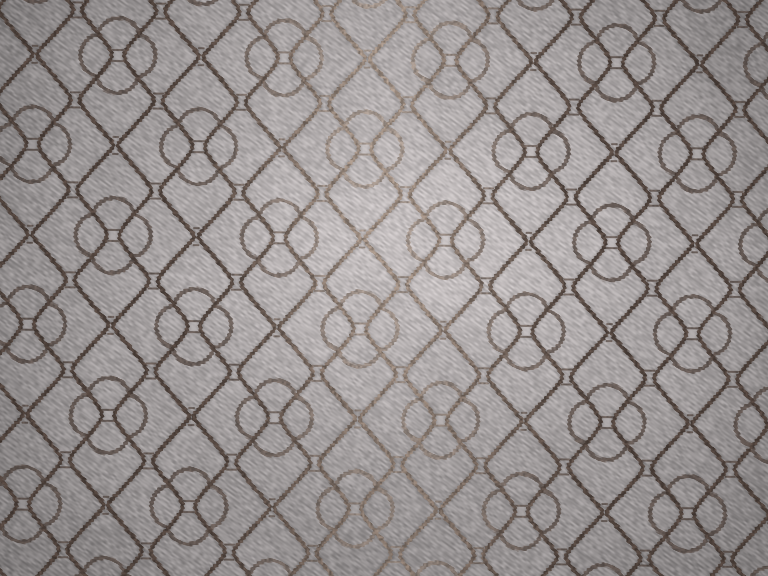
This pattern is drawn by a Shadertoy shader. Its source:

```glsl
// Woven satin with a lattice of pinched diagonal cords and four-lobed rosettes.
// The nearest crossing is found on a staggered grid and each crossing opens into
// a hyperbolic neck; twill threads, stitch noise and a soft sheen finish the cloth.

const float UNITS = 576.0;                  // design units per canvas height
const vec2  ORIGIN = vec2(-24.0, -41.0);    // one rosette, from the canvas centre
const vec2  SKEW = vec2(-0.027, 0.0144);    // slight turn of the cloth
const vec2  STEP = vec2(41.57, 45.0);       // half spacing of cord crossings
const float CORD_HALF = 1.95;
const float PETAL_OFFSET = 16.0;
const float PETAL_RADIUS = 21.5;
const float PETAL_HALF = 2.0;
const float NECK_ROSETTE = 6.5;
const float NECK_LADDER = 4.6;
const float NECK_PINCH = 2.3;
const float TWILL_PITCH = 4.2;
const vec3 CLOTH_TINT = vec3(1.0, 0.972, 0.974);
const vec3 CORD_DARK = vec3(0.31, 0.26, 0.235);
const vec3 CORD_GOLD = vec3(0.59, 0.53, 0.485);

float hash(vec2 p) {
    vec3 h = fract(vec3(p.xyx) * 0.1031);
    h += dot(h, h.yzx + 33.33);
    return fract((h.x + h.y) * h.z);
}

float noise(vec2 p) {
    vec2 i = floor(p), f = fract(p);
    f = f * f * (3.0 - 2.0 * f);
    return mix(mix(hash(i), hash(i + vec2(1, 0)), f.x),
               mix(hash(i + vec2(0, 1)), hash(i + vec2(1, 1)), f.x), f.y);
}

// Integer index of the nearest staggered grid point (both even or both odd)
vec2 nearestNode(vec2 p, vec2 pitch) {
    vec2 u = p / pitch;
    vec2 even = 2.0 * floor(u * 0.5 + 0.5);
    vec2 odd = 2.0 * floor(u * 0.5) + 1.0;
    vec2 toEven = (u - even) * pitch, toOdd = (u - odd) * pitch;
    return dot(toEven, toEven) < dot(toOdd, toOdd) ? even : odd;
}

// Two cords that cross diagonally, held apart by a neck of the given half width
float cordDistance(vec2 p, float neck) {
    float slope = STEP.x / STEP.y;
    float run = slope * p.y;
    float fade = exp(-dot(p, p) / 900.0);
    float edge = sqrt(run * run + neck * neck * fade + 0.01);
    float steep = slope * run / edge;
    return abs(abs(p.x) - edge) / sqrt(1.0 + steep * steep);
}

// Outline of four overlapping round lobes
float rosetteDistance(vec2 p) {
    vec2 a = abs(p);
    if (a.y > a.x) a = a.yx;
    return abs(length(a - vec2(PETAL_OFFSET, 0.0)) - PETAL_RADIUS);
}

// Pair of short bars above and below a crossing
float rungDistance(vec2 p, float height, float halfWidth) {
    vec2 a = abs(p);
    return length(vec2(max(a.x - halfWidth, 0.0), a.y - height));
}

float cover(float d, float halfWidth, float blur) {
    return 1.0 - smoothstep(halfWidth - blur, halfWidth + blur, d);
}

void mainImage(out vec4 fragColor, in vec2 fragCoord) {
    vec2 p = (fragCoord - 0.5 * iResolution.xy) / iResolution.y * UNITS;
    float blur = max(0.75 * UNITS / iResolution.y, 0.5);
    vec2 q = p - ORIGIN;
    q += q.yx * SKEW;

    // Broad sheen across the cloth
    vec2 glow = (p - vec2(35.0, 25.0)) / vec2(290.0, 175.0);
    vec2 topGlow = (p - vec2(10.0, 270.0)) / vec2(230.0, 150.0);
    float light = 0.575 + 0.18 * exp(-dot(glow, glow)) + 0.07 * exp(-dot(topGlow, topGlow));
    light -= 0.07 * smoothstep(300.0, 490.0, length(p));
    light += 0.03 * (noise(p / 55.0) - 0.5);

    // Twill ribs and uneven threads
    vec2 thread = vec2(0.82 * q.x - 0.57 * q.y, 0.57 * q.x + 0.82 * q.y);
    float rib = sin(6.2832 * thread.y / TWILL_PITCH);
    float fleck = noise(thread / vec2(4.5, 1.8)) - 0.5;
    vec3 color = CLOTH_TINT * (light + 0.025 * rib + 0.13 * fleck);

    // Crossing type: rosette centre, ladder or pinch
    vec2 node = nearestNode(q, STEP);
    vec2 local = q - node * STEP;
    bool ladder = mod(node.x, 2.0) > 0.5;
    bool center = !ladder && mod(node.x + node.y, 4.0) < 0.5;
    float neck = ladder ? NECK_LADDER : (center ? NECK_ROSETTE : NECK_PINCH);
    float rungHeight = center ? 5.5 : (ladder ? 7.5 : 8.5);

    // Serrated cords, finer bars and rosettes
    float stitch = 0.55 * sin(q.y * 1.45 + 0.6 * q.x) + 0.9 * (noise(q / 2.6) - 0.5);
    float cord = cover(cordDistance(local, neck) + stitch, CORD_HALF, blur);
    float rung = cover(rungDistance(local, rungHeight, neck), 1.0, blur);
    vec2 bloom = q - nearestNode(q, 2.0 * STEP) * 2.0 * STEP;
    float petal = cover(rosetteDistance(bloom) + stitch, PETAL_HALF, blur);

    // Pale satin inside each rosette centre
    float eye = cover(max(abs(bloom.x), abs(bloom.y)), 4.5, blur);
    color = mix(color, CLOTH_TINT * (light + 0.07), 0.7 * eye);

    // Metallic cords catch the light in a vertical band
    float bandX = (p.x - 5.0 + 12.0 * sin(p.y / 90.0)) / 115.0;
    float shine = exp(-bandX * bandX) * (0.75 + 0.25 * smoothstep(-250.0, 200.0, p.y));
    vec3 cordColor = mix(CORD_DARK, CORD_GOLD, shine);
    cordColor *= 0.78 + 0.44 * noise(q / 2.1 + 17.0);
    cordColor *= 0.8 + 0.32 * light;
    vec3 petalColor = mix(cordColor, color, 0.16);

    color *= 1.0 - 0.1 * cover(cordDistance(local, neck), 3.5, 2.0);
    color = mix(color, petalColor, 0.9 * petal);
    color = mix(color, cordColor, max(cord, 0.75 * rung));
    fragColor = vec4(clamp(color, 0.0, 1.0), 1.0);
}
```
